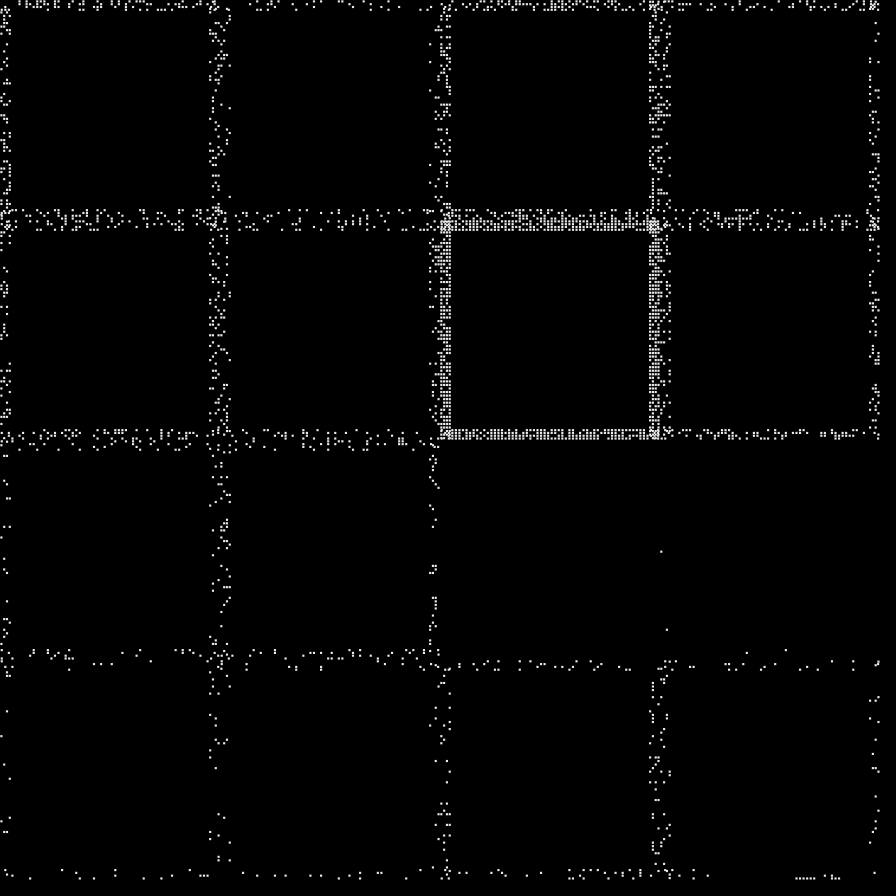
Write a WebGL 1 fragment shader that draws this pattern.

```glsl
precision highp float;
// Four by four square outlines stippled with pale dots on black, each with its own density.

uniform vec2 u_resolution;

const float TILES = 4.0;            // repeats across and down
const float TILE_SIZE = 0.2455;     // leaves a thin bare margin at right and bottom
const float BAND_WIDTH = 0.0125;    // thickness of each stippled side
const float LANES = 4.0;            // dot rows across the band
const float DOTS_ALONG = 62.0;      // dot positions along one side
const float DOT_SIZE = 0.0024;
const vec3 DOT_COLOR = vec3(0.92);
const vec3 BACKGROUND = vec3(0.0);

// Share of filled dot positions per tile, one line per row from the top.
const mat4 DENSITY = mat4(
  0.27, 0.11, 0.37, 0.22,
  0.24, 0.17, 0.75, 0.28,
  0.08, 0.12, 0.00, 0.005,
  0.05, 0.05, 0.11, 0.07);

float hash(vec3 p) {
  p = fract(p * vec3(0.1031, 0.1030, 0.0973));
  p += dot(p, p.yzx + 33.33);
  return fract((p.x + p.y) * p.z);
}

float tileDensity(vec2 tile) {
  vec4 row = vec4(0.0);
  for (int i = 0; i < 4; i++) {
    if (abs(float(i) - tile.y) < 0.5) row = DENSITY[i];
  }
  vec4 column = vec4(equal(vec4(0.0, 1.0, 2.0, 3.0), vec4(tile.x)));
  return dot(row, column);
}

// Part of a pixel covered by a square dot at the given offset.
float dotCoverage(vec2 offset, float pixel) {
  vec2 overlap = (0.5 * (DOT_SIZE + pixel) - abs(offset)) / pixel;
  overlap = clamp(overlap, 0.0, min(1.0, DOT_SIZE / pixel));
  return overlap.x * overlap.y;
}

// Stipple of one side; q is (distance along it, depth inside the tile).
float stippledSide(vec2 q, float density, float seed, float pixel) {
  vec2 count = vec2(DOTS_ALONG, LANES);
  vec2 spacing = vec2(TILE_SIZE, BAND_WIDTH) / count;
  vec2 base = floor(q / spacing);
  float coverage = 0.0;
  for (int j = -1; j <= 1; j++) {
    for (int i = -1; i <= 1; i++) {
      vec2 cell = base + vec2(float(i), float(j));
      vec2 inside = step(vec2(0.0), cell) * step(cell, count - 1.0);
      float filled = step(hash(vec3(cell + 1.0, seed)), density);
      vec2 offset = q - (cell + 0.5) * spacing;
      coverage += inside.x * inside.y * filled * dotCoverage(offset, pixel);
    }
  }
  return min(coverage, 1.0);
}

void main() {
  float pixel = 1.0 / u_resolution.y;
  vec2 p = gl_FragCoord.xy * pixel;
  p.y = 1.0 - p.y;

  // Tile index from the top left, and position within the tile
  vec2 tile = floor(p / TILE_SIZE);
  vec2 local = p - tile * TILE_SIZE;
  vec2 farSide = step(vec2(0.5 * TILE_SIZE), local);
  vec2 depth = min(local, TILE_SIZE - local);
  float onGrid = step(max(tile.x, tile.y), TILES - 0.5);

  // Horizontal and vertical sides, seeded apart
  float density = tileDensity(tile);
  float seed = 4.0 * (tile.x + TILES * tile.y) + 7.0;
  float level = stippledSide(vec2(local.x, depth.y), density, seed + farSide.y, pixel);
  level = max(level, stippledSide(vec2(local.y, depth.x), density, seed + 2.0 + farSide.x, pixel));

  gl_FragColor = vec4(mix(BACKGROUND, DOT_COLOR, level * onGrid), 1.0);
}
```
